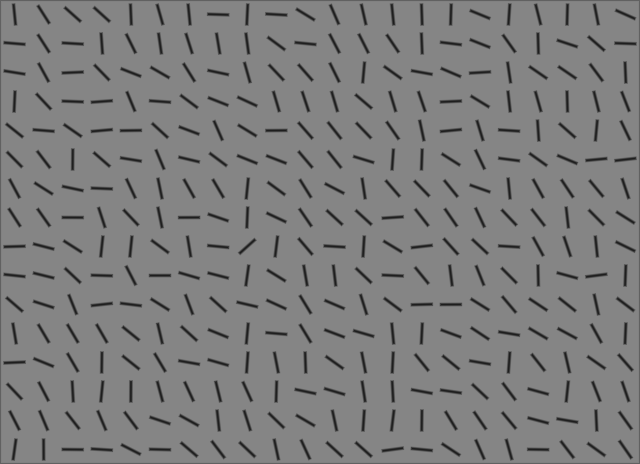
Reproduce this pattern procedurally as a Shadertoy shader.

```glsl
// A grey field of 22 x 16 cells, each holding one short dark bar.
// Hashed tilts spread about the falling diagonal; a single odd bar rises.
// Every bar is a rotated box distance, softened at its edge.

// Integer hash of a cell, returned in 0..1
float hashCell(ivec2 cell) {
    uint h = uint(cell.x) * 1597334677u ^ uint(cell.y) * 3812015801u;
    h = (h ^ (h >> 16)) * 2246822519u;
    h = (h ^ (h >> 13)) * 3266489917u;
    return float((h ^ (h >> 16)) >> 8) / 16777216.0;
}

float boxDistance(vec2 p, vec2 halfSize) {
    vec2 q = abs(p) - halfSize;
    return length(max(q, 0.0)) + min(max(q.x, q.y), 0.0);
}

void mainImage(out vec4 fragColor, in vec2 fragCoord) {
    vec2 grid = vec2(22.0, 16.0);
    vec2 p = fragCoord / iResolution.xy * grid;
    ivec2 cell = ivec2(floor(p));
    float pixel = grid.y / iResolution.y;

    // Tilt of the bar: from just past upright to just past level
    float angle = radians(mix(-98.0, 8.0, hashCell(cell)));
    if (cell == ivec2(8, 7)) angle = radians(42.0);

    // Bar in its own rotated frame
    vec2 local = fract(p) - 0.5;
    vec2 along = vec2(cos(angle), sin(angle));
    vec2 turned = vec2(dot(local, along), dot(local, vec2(-along.y, along.x)));
    float bar = boxDistance(turned, vec2(0.37, 0.046));
    float soft = max(0.045, 0.75 * pixel);
    float ink = 1.0 - smoothstep(-soft, soft, bar);

    // Faint hairline around the canvas
    vec2 toEdge = min(p, grid - p);
    float rim = 1.0 - smoothstep(0.02, 0.06, min(toEdge.x, toEdge.y));

    vec3 color = mix(vec3(0.522), vec3(0.38), rim);
    color = mix(color, vec3(0.115), ink);
    fragColor = vec4(color, 1.0);
}
```
